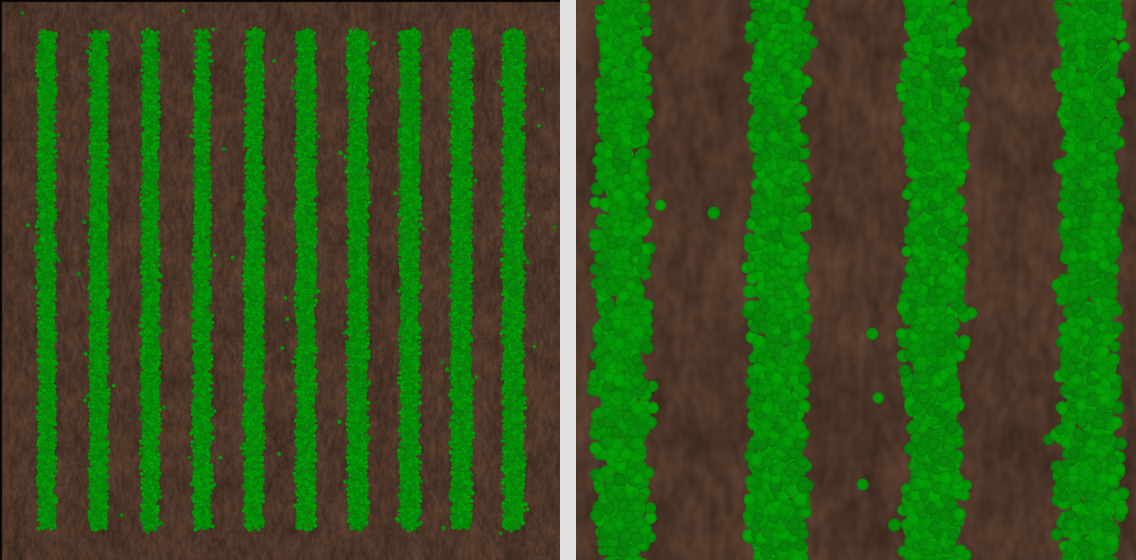
Left: the whole. Right: its middle third, enlarged.
This pattern is drawn by a WebGL 1 fragment shader. Its source:

```glsl
precision highp float;

uniform vec2 u_resolution;

#define ROWS 10.0
#define FIRST_ROW_X 0.0833
#define ROW_GAP 0.0926
#define ROW_HALF_WIDTH 0.0125
#define ROW_HALF_LENGTH 0.443
#define CELL 0.0055
#define DOT_RADIUS 0.0037
#define LEAF_DARK vec3(0.03, 0.50, 0.04)
#define LEAF_LIGHT vec3(0.015, 0.635, 0.025)
#define SOIL vec3(0.30, 0.21, 0.16)
#define BORDER_COLOR vec3(0.03, 0.015, 0.015)
#define BORDER_WIDTH 0.0035

vec3 hash3(vec3 p) {
  p = fract(p * vec3(0.1031, 0.1030, 0.0973));
  p += dot(p, p.yxz + 33.33);
  return fract((p.xxy + p.yxx) * p.zyx);
}

vec2 gradientAt(vec2 cell) {
  float angle = 6.2832 * hash3(vec3(cell, 7.0)).x;
  return vec2(cos(angle), sin(angle));
}

float gradientNoise(vec2 p) {
  vec2 i = floor(p);
  vec2 f = p - i;
  vec2 u = f * f * f * (f * (f * 6.0 - 15.0) + 10.0);
  vec2 e = vec2(1.0, 0.0);
  float low = mix(dot(gradientAt(i), f),
                  dot(gradientAt(i + e.xy), f - e.xy), u.x);
  float high = mix(dot(gradientAt(i + e.yx), f - e.yx),
                   dot(gradientAt(i + e.xx), f - e.xx), u.x);
  return mix(low, high, u.y);
}

// Upright fibres over soft blotches
vec3 soilColor(vec2 uv) {
  vec2 warped = uv + 0.006 * gradientNoise(uv * 28.0 + 40.0);
  float fibres = gradientNoise(warped * vec2(120.0, 48.0));
  float grain = gradientNoise(uv * vec2(230.0, 130.0) + 17.0);
  float blotches = gradientNoise(uv * vec2(17.0, 11.0) + 5.0);
  float clumps = gradientNoise(uv * vec2(48.0, 27.0) + 60.0);
  float light = 1.0 + 0.22 * fibres + 0.16 * grain
              + 0.16 * blotches + 0.17 * clumps;
  return SOIL * light;
}

// Signed distance to the nearest planted row, whose width wanders
float rowDistance(vec2 p) {
  float row = clamp(floor((p.x - FIRST_ROW_X) / ROW_GAP + 0.5), 0.0, ROWS - 1.0);
  float rowX = FIRST_ROW_X + row * ROW_GAP;
  vec2 fromThin = (vec2(rowX, p.y) - vec2(0.36, 0.82)) / vec2(0.13, 0.22);
  float width = mix(0.92, 1.22, rowX) - 0.28 * exp(-dot(fromThin, fromThin));
  width += 0.2 * gradientNoise(vec2(row * 3.7 + 0.4, p.y * 16.0));
  float halfWidth = ROW_HALF_WIDTH * width;
  float corner = 0.6 * halfWidth;
  vec2 q = abs(p - vec2(rowX, 0.5)) - vec2(halfWidth, ROW_HALF_LENGTH) + corner;
  return length(max(q, 0.0)) + min(max(q.x, q.y), 0.0) - corner;
}

// Overlapping leaf dots, dense inside the rows with a few strays
vec3 plantLeaves(vec3 color, vec2 uv, float pixel) {
  vec2 home = floor(uv / CELL);
  for (int layer = 0; layer < 3; layer++) {
    for (int j = -1; j <= 1; j++) {
      for (int i = -1; i <= 1; i++) {
        vec2 cell = home + vec2(float(i), float(j));
        vec3 rnd = hash3(vec3(cell + 11.0, float(layer) * 19.0 + 3.0));
        vec3 look = hash3(vec3(cell + 251.0, float(layer) * 23.0 + 5.0));
        vec2 center = (cell + rnd.xy) * CELL;
        float d = rowDistance(center);
        float chance = 1.0 - smoothstep(-0.004, 0.007, d);
        chance = max(chance, 0.004 * step(d, 0.012));
        float radius = DOT_RADIUS * mix(0.85, 1.1, look.y);
        float edge = length(uv - center) - radius;
        float cover = 1.0 - smoothstep(-0.75 * pixel, 0.75 * pixel, edge);
        vec3 leaf = mix(LEAF_DARK, LEAF_LIGHT, look.x);
        leaf *= 1.0 - 0.1 * smoothstep(-0.5 * radius, 0.0, edge);
        color = mix(color, leaf, cover * step(rnd.z, chance));
      }
    }
  }
  return color;
}

void main() {
  vec2 uv = gl_FragCoord.xy / u_resolution;
  float pixel = 1.0 / min(u_resolution.x, u_resolution.y);

  vec3 color = plantLeaves(soilColor(uv), uv, pixel);

  // Dark border on the left and top
  float inset = min(uv.x, 1.0 - uv.y) - BORDER_WIDTH;
  color = mix(BORDER_COLOR, color, smoothstep(-pixel, pixel, inset));

  gl_FragColor = vec4(color, 1.0);
}
```
